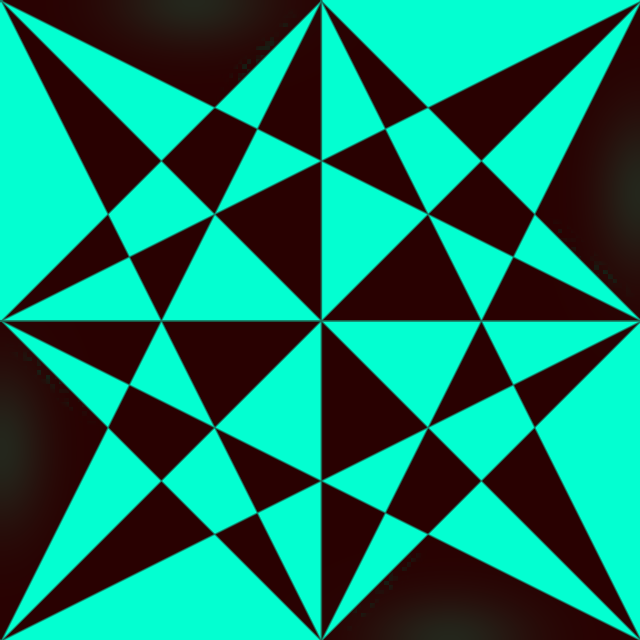
This pattern is drawn by a Shadertoy shader. Its source:

```glsl
// Counterchanged teal and maroon star lattice in four mirrored quadrants, with dim olive glows at the rim.

const vec3 TEAL = vec3(0.01, 1.0, 0.82);
const vec3 MAROON = vec3(0.16, 0.005, 0.005);
const vec3 OLIVE = vec3(0.14, 0.15, 0.11);
const vec3 SPECK_GREEN = vec3(0.03, 0.20, 0.13);
const vec3 SEAM = vec3(0.11, 0.40, 0.31);

const vec2 CENTER = vec2(0.5022, 0.4985);
const float QUADRANT = 0.5;           // quadrant side, in canvas units
const float EDGE = 0.0036;            // half width of a soft edge, in quadrant units
const float SEAM_WIDTH = 0.0045;
const float GLOW_OFFSET = 0.4;
const vec2 GLOW_RADII = vec2(0.25, 0.14);
const float SPECK_CELLS = 140.0;
const float SPECK_STRENGTH = 0.55;

float hash(vec2 p) {
    return fract(sin(dot(p, vec2(127.1, 311.7))) * 43758.5453);
}

// Soft sign of the side of the line n.q = c
float side(vec2 q, vec2 n, float c, float edge) {
    return clamp((dot(q, n) - c) / (length(n) * edge), -1.0, 1.0);
}

// Product of line sides: +1 in maroon cells, -1 in teal cells
float lattice(vec2 p, float edge) {
    vec2 q = max(1.0 - abs(p), 0.0);  // measured from the outer corner
    float parity = side(p, vec2(1.0, 0.0), 0.0, edge)
                 * side(p, vec2(0.0, 1.0), 0.0, edge);
    parity *= side(q, vec2(1.0, -1.0), 0.0, edge);
    parity *= side(q, vec2(1.0, 1.0), 1.0, edge);
    parity *= side(q, vec2(1.0, -2.0), 0.0, edge);
    parity *= side(q, vec2(2.0, -1.0), 0.0, edge);
    parity *= side(q, vec2(2.0, 1.0), 2.0, edge);
    parity *= side(q, vec2(1.0, 2.0), 2.0, edge);
    return parity;
}

// Fold four-fold rotation onto one rim: x runs along it, y outward
vec2 foldRim(vec2 p) {
    return abs(p.y) > abs(p.x)
        ? vec2(-p.x * sign(p.y), abs(p.y))
        : vec2(p.y * sign(p.x), abs(p.x));
}

void mainImage(out vec4 fragColor, in vec2 fragCoord) {
    vec2 uv = fragCoord / iResolution.xy;
    vec2 p = (uv - CENTER) / QUADRANT;
    float pixel = 1.0 / (QUADRANT * min(iResolution.x, iResolution.y));
    float edge = max(EDGE, 0.75 * pixel);

    // Rim glows over the dark ground
    vec2 rim = foldRim(p);
    vec2 g = (rim - vec2(GLOW_OFFSET, 1.0)) / GLOW_RADII;
    vec3 dark = mix(MAROON, OLIVE, exp(-dot(g, g)));

    // Faint grain beside the outer diagonals
    float gap = rim.x + rim.y - 1.0;
    float band = smoothstep(0.0, 0.015, gap) * (1.0 - smoothstep(0.03, 0.08, gap));
    band *= smoothstep(0.06, 0.14, rim.x) * (1.0 - smoothstep(0.24, 0.34, rim.x));
    float grain = smoothstep(0.55, 1.0, hash(floor(uv * SPECK_CELLS)));
    dark = mix(dark, SPECK_GREEN, SPECK_STRENGTH * band * grain);

    // Two-colour lattice and the thin seams between quadrants
    vec3 color = mix(TEAL, dark, 0.5 + 0.5 * lattice(p, edge));
    float axis = min(abs(p.x), abs(p.y));
    float seam = 1.0 - smoothstep(0.0, max(SEAM_WIDTH, pixel), axis);
    color = mix(color, SEAM, 0.7 * seam);

    fragColor = vec4(color, 1.0);
}
```
